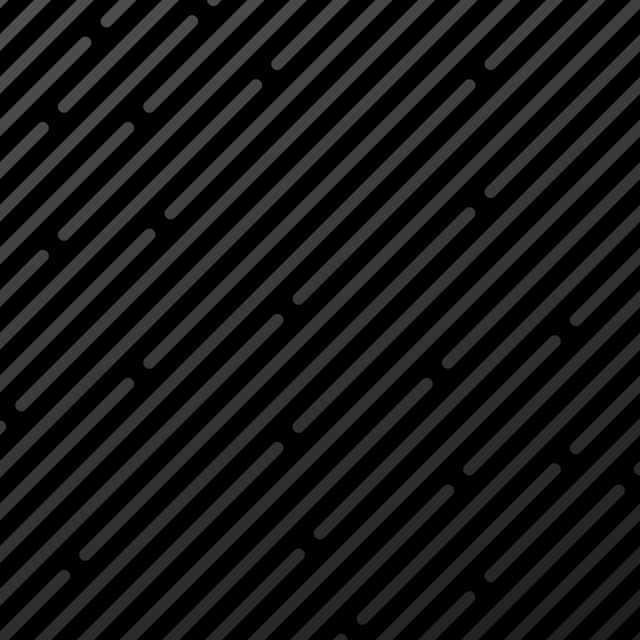
Reproduce this pattern procedurally as a WebGL 1 fragment shader.

```glsl
precision highp float;
// Diagonal rounded grey bars on black, with scattered gaps and a fading tint.

uniform vec2 u_resolution;

// Not every stripe is broken.
bool hasGap(float stripe) {
    return mod(stripe * stripe + 0.5, 29.0) > 6.0;
}

// Horizontal centre of a stripe's gap, snapped to the 30-unit grid.
float gapCenter(float stripe) {
    float left = max(0.0, 2.0 * stripe - 30.0);
    float right = min(2.0 * stripe, 30.0);
    float along = fract(stripe * 0.618 + 0.844);
    return floor(mix(left, right, along)) + 0.5;
}

// Signed distance to the nearest bar, in grid units.
float barDistance(vec2 p) {
    float diagonal = 0.5 * (p.x + p.y);
    float stripe = floor(diagonal + 0.5);
    float across = (diagonal - stripe) * sqrt(2.0);
    float x = 0.5 * (p.x - p.y) + stripe;

    // Inside a gap, measure to the round cap centres on either side.
    float beyondCap = 0.0;
    if (hasGap(stripe)) {
        beyondCap = max(0.5 - abs(x - gapCenter(stripe)), 0.0) * sqrt(2.0);
    }
    return length(vec2(across, beyondCap)) - 0.285;
}

void main() {
    vec2 uv = gl_FragCoord.xy / u_resolution;
    uv.y = 1.0 - uv.y;

    // Antialias over about one pixel.
    float blur = 0.6 * 30.0 / min(u_resolution.x, u_resolution.y);
    float bar = 1.0 - smoothstep(-blur, blur, barDistance(uv * 30.0));

    // Bars darken downwards and slightly to the right.
    float grey = 0.31 - dot(uv, vec2(0.06, 0.13));
    gl_FragColor = vec4(vec3(grey * bar), 1.0);
}
```
